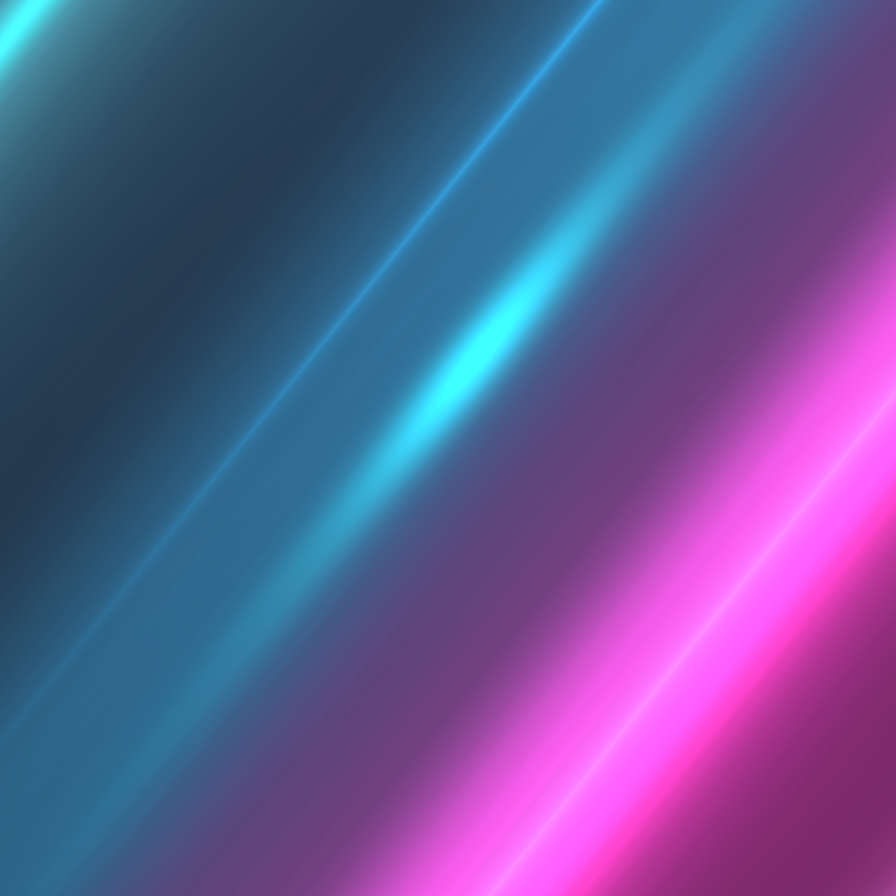
Write a WebGL 2 fragment shader that draws this background.

```glsl
#version 300 es
precision highp float;

uniform vec2 u_resolution;
out vec4 fragColor;

const vec2 BEAM_DIR = vec2(0.628, 0.778);

const vec3 NAVY   = vec3(0.14, 0.22, 0.305);
const vec3 OCEAN  = vec3(0.19, 0.43, 0.585);
const vec3 VIOLET = vec3(0.37, 0.265, 0.48);
const vec3 PLUM   = vec3(0.45, 0.25, 0.50);
const vec3 PINK   = vec3(0.99, 0.36, 0.94);
const vec3 ORCHID = vec3(1.0, 0.36, 1.0);
const vec3 ROSE   = vec3(1.0, 0.26, 0.80);
const vec3 WINE   = vec3(0.47, 0.16, 0.41);

// Sine-free hash and smooth value noise
float hash(vec2 p) {
    vec3 q = fract(vec3(p.xyx) * 0.1031);
    q += dot(q, q.yzx + 33.33);
    return fract((q.x + q.y) * q.z);
}

float valueNoise(vec2 p) {
    vec2 cell = floor(p);
    vec2 f = fract(p);
    f = f * f * (3.0 - 2.0 * f);
    float low = mix(hash(cell), hash(cell + vec2(1.0, 0.0)), f.x);
    float high = mix(hash(cell + vec2(0.0, 1.0)), hash(cell + 1.0), f.x);
    return mix(low, high, f.y);
}

// Glow profiles: soft bell, sharp crest, long tail
float bell(float d, float width) {
    float x = d / width;
    return exp(-x * x);
}

float crest(float d, float width) {
    return exp(-abs(d) / width);
}

float tail(float d, float width) {
    float x = d / width;
    return 1.0 / (1.0 + x * x);
}

// Diagonal colour bands, ordered from upper left to lower right
vec3 bands(float across) {
    vec3 color = mix(NAVY, OCEAN, smoothstep(-0.36, -0.12, across));
    color = mix(color, VIOLET, smoothstep(-0.06, 0.11, across));
    color = mix(color, PLUM, smoothstep(0.09, 0.20, across));
    color = mix(color, PINK, smoothstep(0.175, 0.32, across));
    color = mix(color, ORCHID, smoothstep(0.32, 0.37, across));
    color = mix(color, ROSE, smoothstep(0.39, 0.432, across));
    float fade = 1.0 - exp(-max(across - 0.428, 0.0) / 0.05);
    return mix(color, WINE, fade);
}

// Light added on top of the bands
vec3 lights(float across, float along) {
    // Short cyan flare
    float flare = bell(across + 0.038, 0.030) * tail(along - 0.10, 0.17);
    vec3 light = vec3(0.05, 0.64, 0.62) * flare;

    // Thin blue streak, brighter at its upper end
    float streak = crest(across + 0.182, 0.008);
    streak *= mix(0.12, 1.0, smoothstep(-0.6, 0.55, along));
    light += vec3(0.02, 0.25, 0.36) * streak;

    // Cyan light in the upper left corner
    float corner = across + 0.67;
    light += vec3(0.22, 0.50, 0.50) * crest(corner, 0.09);
    light += vec3(-0.05, 0.30, 0.25) * bell(corner, 0.022);

    // Pale crest of the pink band
    float ridge = across - 0.35;
    light += vec3(0.0, 0.13, 0.03) * crest(ridge, 0.009);
    light += vec3(0.0, 0.06, 0.03) * bell(ridge, 0.03);

    // Pink light in the lower right corner
    light += vec3(0.38, 0.24, 0.36) * crest(across - 0.72, 0.025);
    return light;
}

void main() {
    float side = min(u_resolution.x, u_resolution.y);
    vec2 p = (gl_FragCoord.xy - 0.5 * u_resolution) / side;
    float along = dot(p, BEAM_DIR);
    float across = dot(p, vec2(BEAM_DIR.y, -BEAM_DIR.x));

    vec3 color = bands(across);

    // The blue part dims gently toward the lower left
    float blueArea = 1.0 - smoothstep(-0.05, 0.12, across);
    color *= 1.0 + 0.13 * along * blueArea;
    color += lights(across, along);

    // Faint brushed streaks
    float brush = valueNoise(vec2(across * 130.0, along * 4.0) + 50.0);
    color *= 1.0 + 0.025 * (brush - 0.5);

    fragColor = vec4(clamp(color, 0.0, 1.0), 1.0);
}
```
